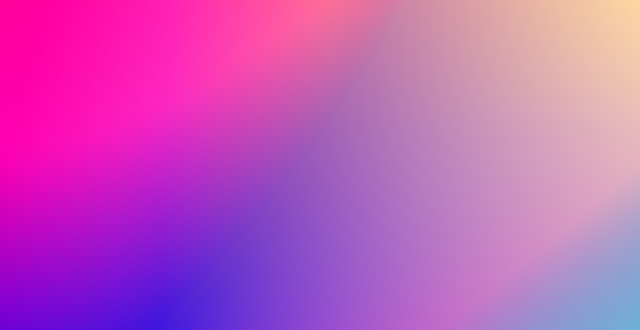
This background is drawn by a WebGL 2 fragment shader. Its source:

```glsl
#version 300 es
precision highp float;

uniform vec2 u_resolution;
out vec4 fragColor;

// Positive part of x with a rounded corner of the given width
float softPositive(float x, float width) {
    return 0.5 * (x + sqrt(x * x + width * width));
}

// Quick start, gentle finish
float easeOut(float t) {
    t = clamp(t, 0.0, 1.0);
    return t * (1.3 - 0.3 * t);
}

// Three colours joined at position middle within 0..1
vec3 ramp(vec3 a, vec3 b, vec3 c, float middle, float t) {
    vec3 first = mix(a, b, clamp(t / middle, 0.0, 1.0));
    return mix(first, c, clamp((t - middle) / (1.0 - middle), 0.0, 1.0));
}

// Boundary curves; depth is measured down from the top
float hotRidgeDepth(float x) {
    return 0.49 - x * (0.344 + 1.192 * x);
}

float creaseDepth(float x) {
    return 1.28 - x * (0.546 + x * (2.77 - 0.754 * x));
}

float creaseX(float depth) {
    return 0.638 - depth * (0.27 + 0.115 * depth);
}

float paleRidgeX(float depth) {
    return 1.315 - 0.624 * depth;
}

// Indigo through violet to dusty rose, along the diagonal crease
vec3 creaseColour(float x) {
    const vec3 indigo = vec3(0.12, 0.0, 0.90);
    const vec3 blue = vec3(0.235, 0.08, 0.87);
    const vec3 violet = vec3(0.53, 0.282, 0.757);
    const vec3 rose = vec3(0.804, 0.53, 0.647);
    vec3 low = ramp(indigo, blue, violet, 0.58, x / 0.43);
    return mix(low, rose, clamp((x - 0.43) / 0.21, 0.0, 1.0));
}

// Magenta field, cooling slightly above its ridge
vec3 hotColour(float x, float above) {
    const vec3 magenta = vec3(1.0, 0.0, 0.70);
    const vec3 pink = vec3(1.0, 0.157, 0.76);
    const vec3 coral = vec3(1.0, 0.44, 0.59);
    return ramp(magenta, pink, coral, 0.5, x / 0.52) - above * vec3(0.0, 0.1, 0.2);
}

// Peach through blush to orchid, down the pale ridge
vec3 paleColour(float depth) {
    const vec3 peach = vec3(1.12, 1.04, 0.62);
    const vec3 blush = vec3(0.935, 0.76, 0.74);
    const vec3 orchid = vec3(0.77, 0.41, 0.785);
    return ramp(peach, blush, orchid, 0.4, depth);
}

vec3 background(vec2 uv) {
    float x = uv.x;
    float depth = 1.0 - uv.y;

    // Pale side, spreading rightwards from the crease
    float crease = creaseX(depth);
    float pale = paleRidgeX(depth);
    float spread = softPositive(x - crease, 0.02) / (pale - crease);
    vec3 colour = mix(creaseColour(min(x, crease)), paleColour(depth), easeOut(spread));

    // Sky corner beyond the pale ridge
    const vec3 sky = vec3(0.43, 0.69, 0.84);
    float beyond = softPositive(x - pale, 0.025);
    colour = mix(colour, sky, easeOut(beyond / 0.3));

    // Hot side, fading down towards the crease
    float ridge = hotRidgeDepth(x);
    float gap = max(creaseDepth(x) - ridge, 0.1);
    float fade = softPositive((depth - ridge) / gap, 0.06);
    fade = clamp(1.0 - softPositive(1.0 - fade, 0.04), 0.0, 1.0);
    float above = softPositive(ridge - depth, 0.03);
    return mix(hotColour(x, above), colour, fade);
}

void main() {
    vec2 uv = gl_FragCoord.xy / u_resolution;
    fragColor = vec4(clamp(background(uv), 0.0, 1.0), 1.0);
}
```
